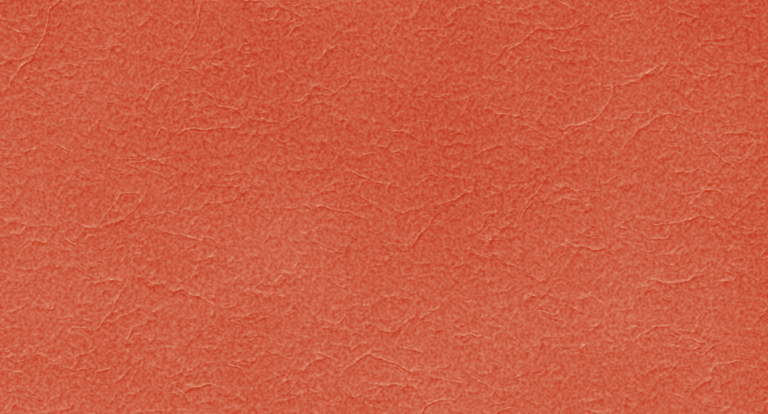
Write a Shadertoy shader that draws this texture.

```glsl
// Crinkled red-orange paper: thin broken creases, lit from above, over fine grain.
// Creases are zero lines of warped gradient noise, embossed by a height difference;
// the summed tone then moves one base colour along a single colour axis.

#define BASE_COLOR   vec3(0.808, 0.368, 0.262)
#define TONE_STEP    vec3(0.018, 0.055, 0.054)
#define LIGHT_DIR    vec2(-0.35, 0.94)
#define EMBOSS_REACH 0.0042
#define CREASE_WIDTH 0.0042
#define CREASE_SCALE 3.6
#define RELIEF       2.7
#define GRAIN_SCALE  128.0
#define GRAIN        2.3
#define MOTTLE       0.7

// Unit gradient for a lattice point
vec2 latticeGradient(vec2 cell) {
    vec3 h = fract(vec3(cell.xyx) * 0.1031);
    h += dot(h, h.yzx + 33.33);
    float angle = 6.2832 * fract((h.x + h.y) * h.z);
    return vec2(cos(angle), sin(angle));
}

// Gradient noise, roughly -0.7 to 0.7
float gradientNoise(vec2 p) {
    vec2 cell = floor(p), f = p - cell;
    vec2 u = f * f * f * (f * (f * 6.0 - 15.0) + 10.0);
    vec2 e = vec2(1.0, 0.0);
    float a = dot(latticeGradient(cell), f);
    float b = dot(latticeGradient(cell + e.xy), f - e.xy);
    float c = dot(latticeGradient(cell + e.yx), f - e.yx);
    float d = dot(latticeGradient(cell + e.xx), f - e.xx);
    return mix(mix(a, b, u.x), mix(c, d, u.x), u.y);
}

mat2 rotation(float angle) {
    float c = cos(angle), s = sin(angle);
    return mat2(c, s, -s, c);
}

// Bend the plane so that the creases become ragged
vec2 ragged(vec2 p) {
    vec2 wide = vec2(gradientNoise(p * 8.0), gradientNoise(p * 8.0 + 41.7));
    vec2 fine = vec2(gradientNoise(p * 31.0 + 7.3), gradientNoise(p * 31.0 + 83.1));
    return p + 0.035 * wide + 0.013 * fine;
}

// Paper height: narrow ridges in six sizes, each broken up by its own patches
float paperHeight(vec2 p) {
    vec2 q = ragged(p) * vec2(0.8, 1.2);
    float height = 0.0, scale = CREASE_SCALE, weight = 1.0;
    for (int i = 0; i < 6; i++) {
        q = rotation(0.35 * (mod(float(i), 2.0) * 2.0 - 1.0)) * q + 5.37;
        float line = abs(gradientNoise(q * scale));
        float patches = smoothstep(0.0, 0.35, gradientNoise(q * scale * 0.7 + 19.4));
        height += weight * patches * exp(-line / (scale * CREASE_WIDTH));
        scale *= 1.7;
        weight *= 0.87;
    }
    return height;
}

// Fine speckle, turned so that it does not line up with the pixel rows
float paperGrain(vec2 p) {
    vec2 q = rotation(0.6) * p * GRAIN_SCALE;
    return gradientNoise(q + 3.1) + 0.55 * gradientNoise(rotation(0.9) * q * 0.53 + 57.0);
}

// Broad uneven tone, paler toward the lower left
float broadTone(vec2 p, vec2 uv) {
    float clouds = gradientNoise(p * 2.3 + 11.0) + 0.6 * gradientNoise(p * 6.1 + 29.0);
    return MOTTLE * clouds + 0.6 * (0.5 - uv.y) + 0.3 * (0.5 - uv.x);
}

void mainImage(out vec4 fragColor, in vec2 fragCoord) {
    vec2 uv = fragCoord / iResolution.xy;
    vec2 p = fragCoord / iResolution.y;

    // Slopes facing the light brighten more than the far sides darken
    float relief = paperHeight(p) - paperHeight(p + LIGHT_DIR * EMBOSS_REACH);
    relief = RELIEF * (relief + 0.45 * max(relief, 0.0) - 0.03);

    float tone = relief + GRAIN * paperGrain(p) + broadTone(p, uv);
    tone = clamp(tone, -2.3, 5.0);

    fragColor = vec4(BASE_COLOR + TONE_STEP * tone, 1.0);
}
```
